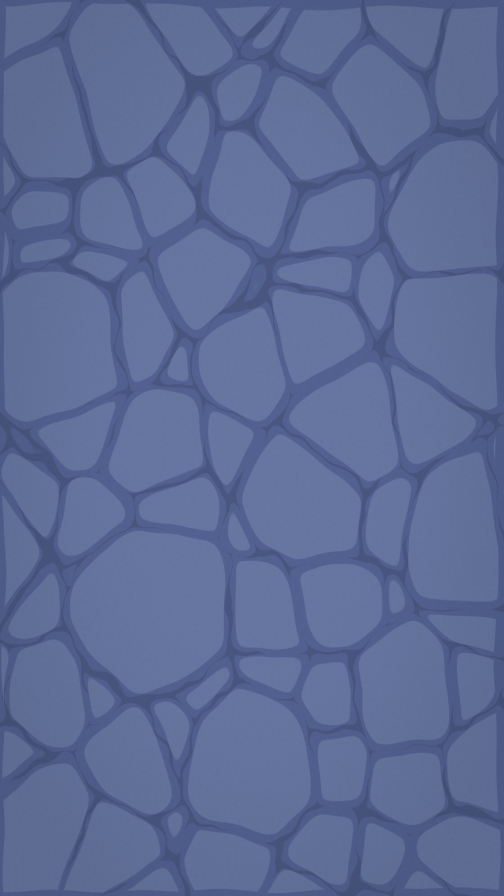
Give the GLSL for this texture, as a Shadertoy shader.

```glsl
const vec3 STONE = vec3(0.386, 0.447, 0.608);
const vec3 GROUT = vec3(0.310, 0.368, 0.548);
const vec3 CRACK = vec3(0.275, 0.327, 0.485);
const vec2 GRID = vec2(7.0, 6.1);      // stones per canvas width
const float JITTER = 0.85;             // scatter of the stone centres
const float SIZE_SPREAD = 1.25;        // extra reach of the largest stones
const float GAP_MIN = 0.040;           // half width of the joints
const float GAP_MAX = 0.100;
const float CORNER = 20.0;             // higher gives sharper corners
const float EDGE_WARP = 0.07;
const float CRACK_WARP = 0.11;
const float MARGIN = 0.05;             // joint along the canvas rim
const float GRAIN = 0.008;
const float SEED = 17.0;

vec3 hash3(vec2 p) {
    vec3 q = fract((p.xyx + SEED) * vec3(0.1031, 0.1030, 0.0973));
    q += dot(q, q.yxz + 33.33);
    return fract((q.xxy + q.yzz) * q.zyx);
}

vec2 gradientAt(vec2 corner) {
    float angle = 6.2832 * hash3(corner).x;
    return vec2(cos(angle), sin(angle));
}

float gradientNoise(vec2 p) {
    vec2 i = floor(p), f = fract(p);
    vec2 u = f * f * f * (f * (f * 6.0 - 15.0) + 10.0);
    vec2 e = vec2(1.0, 0.0);
    float low = mix(dot(gradientAt(i), f), dot(gradientAt(i + e), f - e), u.x);
    float high = mix(dot(gradientAt(i + e.yx), f - e.yx),
                     dot(gradientAt(i + e.xx), f - e.xx), u.x);
    return mix(low, high, u.y);
}

vec2 noise2(vec2 p) {
    return vec2(gradientNoise(p), gradientNoise(p + 41.7));
}

// Centre of a stone in xy, its weight in z
vec3 site(vec2 cell) {
    vec3 h = hash3(cell);
    return vec3(cell + 0.5 + JITTER * (h.xy - 0.5), SIZE_SPREAD * h.z * h.z * h.z);
}

// Weighted Voronoi: x = depth inside the stone, y = distance to the joint
// line, z = closeness to a junction of joints
vec3 paving(vec2 p) {
    vec2 home = floor(p), nearCell = home, nearOffset = vec2(0.0);
    float nearPower = 1e5;
    for (int y = -2; y <= 2; y++)
    for (int x = -2; x <= 2; x++) {
        vec2 cell = home + vec2(x, y);
        vec3 s = site(cell);
        vec2 offset = s.xy - p;
        float power = dot(offset, offset) - s.z;
        if (power < nearPower) {
            nearPower = power;
            nearCell = cell;
            nearOffset = offset;
        }
    }
    float edge = 1e5, insetSum = 0.0, edgeSum = 0.0;
    for (int y = -3; y <= 3; y++)
    for (int x = -3; x <= 3; x++) {
        if (x == 0 && y == 0) continue;
        vec2 cell = nearCell + vec2(x, y);
        vec3 s = site(cell);
        vec2 offset = s.xy - p;
        float d = (dot(offset, offset) - s.z - nearPower)
                / (2.0 * length(offset - nearOffset));
        float gap = mix(GAP_MIN, GAP_MAX, hash3(cell + nearCell + 90.0).x);
        edge = min(edge, d);
        edgeSum += exp(-CORNER * d);
        insetSum += exp(-CORNER * (d - gap));
    }
    return vec3(-log(insetSum) / CORNER, edge, edge + log(edgeSum) / CORNER);
}

void mainImage(out vec4 fragColor, in vec2 fragCoord) {
    vec2 uv = fragCoord / iResolution.xy;
    vec2 p = fragCoord / iResolution.x;
    vec2 q = p * GRID;
    float blur = 0.8 * GRID.x / iResolution.x;

    // Stones, kept clear of the rim
    vec2 warped = q + EDGE_WARP * noise2(q * 1.7);
    float stone = paving(warped).x;
    vec2 rim = min(q, iResolution.xy / iResolution.x * GRID - q);
    float rimGap = MARGIN + 0.10 * gradientNoise(q * 0.9 + 8.0) + 0.05 * uv.x;
    stone = min(stone, min(rim.x, rim.y) - rimGap);

    // Jagged shadow cracks, wider at the junctions
    vec3 joint = paving(warped + CRACK_WARP * noise2(q * 3.1 + 20.0));
    float crackWidth = 0.006 + 0.075 * gradientNoise(q * 1.3 + 60.0) + 0.9 * joint.z;
    float crack = 1.0 - smoothstep(-blur, blur, joint.y - crackWidth);

    vec3 colour = mix(GROUT, CRACK, crack);
    colour = mix(colour, STONE, smoothstep(-blur, blur, stone));

    // Soft glow in the middle and fine grain
    vec2 centred = 2.0 * uv - 1.0;
    colour *= mix(1.035, 0.945, smoothstep(0.0, 1.5, dot(centred, centred)));
    colour += GRAIN * gradientNoise(p * 140.0);
    fragColor = vec4(colour, 1.0);
}
```
